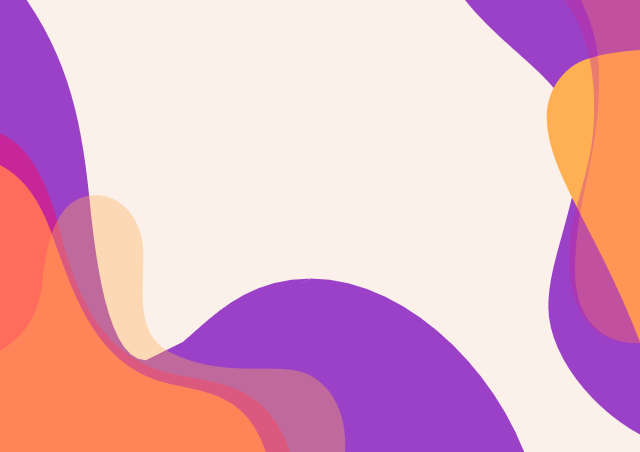
This background is drawn by a WebGL 1 fragment shader. Its source:

```glsl
precision highp float;
// Flat, wavy blobs in purple, coral and amber around a cream centre.
// Each blob is a closed path of cubic curves turned into a signed distance;
// the layers are then painted back to front, some of them see-through.

uniform vec2 u_resolution;

const vec2 GRID = vec2(768.0, 542.0); // layout units of the canvas, y down
const float MARGIN = 20.0;            // closing lines run this far outside
const int STEPS = 14;                 // chords per curve

const vec3 CREAM = vec3(0.984, 0.941, 0.918);
const vec3 PURPLE = vec3(0.608, 0.255, 0.780);
const vec3 MAGENTA = vec3(0.780, 0.150, 0.595);
const vec3 CORAL = vec3(1.0, 0.424, 0.360);
const vec3 AMBER = vec3(1.0, 0.690, 0.325);
const float VEIL = 0.36;              // opacity of see-through layers

struct Path { vec2 pen; float dist2; float side; };

Path moveTo(vec2 start) { return Path(start, 1e9, 1.0); }

// Straight edge: keeps the nearest distance, flips the side at each crossing.
void lineTo(inout Path path, vec2 p, vec2 end) {
  vec2 a = path.pen, e = end - a, w = p - a;
  vec2 gap = w - e * clamp(dot(w, e) / max(dot(e, e), 1e-6), 0.0, 1.0);
  path.dist2 = min(path.dist2, dot(gap, gap));
  bool above = a.y > p.y;
  if (above != (end.y > p.y) && w.x < e.x * w.y / e.y) path.side = -path.side;
  path.pen = end;
}

// Cubic Bezier edge made of short chords.
void curveTo(inout Path path, vec2 p, vec2 c1, vec2 c2, vec2 end) {
  vec2 start = path.pen;
  for (int i = 1; i <= STEPS; i++) {
    float t = float(i) / float(STEPS), s = 1.0 - t;
    lineTo(path, p, s * s * s * start + 3.0 * s * t * (s * c1 + t * c2) + t * t * t * end);
  }
}

// Closes the path through two outside corners; negative inside.
float closePath(Path path, vec2 p, vec2 cornerA, vec2 cornerB, vec2 start) {
  lineTo(path, p, cornerA);
  lineTo(path, p, cornerB);
  lineTo(path, p, start);
  return path.side * sqrt(path.dist2);
}

// Wave of three curves, closed beyond the left or right side.
float wave(vec2 p, vec2 a, vec2 a1, vec2 a2, vec2 b, vec2 b1, vec2 b2,
           vec2 c, vec2 c1, vec2 c2, vec2 d, vec2 cornerA, vec2 cornerB) {
  Path path = moveTo(a);
  curveTo(path, p, a1, a2, b);
  curveTo(path, p, b1, b2, c);
  curveTo(path, p, c1, c2, d);
  return closePath(path, p, cornerA, cornerB, a);
}

// Lobed blob rising from the lower left.
float lobes(vec2 p, vec2 cornerA, vec2 cornerB) {
  vec2 start = vec2(0.0, 421.0);
  Path path = moveTo(start);
  curveTo(path, p, vec2(25, 405), vec2(43, 385), vec2(49, 350));
  curveTo(path, p, vec2(54, 315), vec2(58, 234), vec2(115, 234));
  curveTo(path, p, vec2(145, 234), vec2(172, 262), vec2(172, 305));
  curveTo(path, p, vec2(172, 355), vec2(163, 400), vec2(203, 422));
  curveTo(path, p, vec2(268, 455), vec2(330, 434), vec2(365, 447));
  curveTo(path, p, vec2(400, 460), vec2(417, 500), vec2(414, 542));
  return closePath(path, p, cornerA, cornerB, start);
}

// Purple ribbon down the right side, pinched in the middle.
float ribbon(vec2 p, vec2 cornerA, vec2 cornerB) {
  vec2 start = vec2(558.0, 0.0);
  Path path = moveTo(start);
  curveTo(path, p, vec2(592, 43), vec2(638, 74), vec2(664, 105));
  curveTo(path, p, vec2(700, 150), vec2(698, 190), vec2(686, 238));
  curveTo(path, p, vec2(672, 295), vec2(658, 330), vec2(658, 368));
  curveTo(path, p, vec2(658, 425), vec2(710, 490), vec2(768, 521));
  return closePath(path, p, cornerA, cornerB, start);
}

float cover(float dist, float pixel) { return clamp(0.5 - dist / pixel, 0.0, 1.0); }

void main() {
  vec2 uv = gl_FragCoord.xy / u_resolution;
  vec2 p = vec2(uv.x, 1.0 - uv.y) * GRID;
  float pixel = GRID.y / u_resolution.y;
  vec2 topLeft = vec2(-MARGIN), lowRight = GRID + MARGIN;
  vec2 lowLeft = vec2(topLeft.x, lowRight.y), topRight = vec2(lowRight.x, topLeft.y);

  // Left side: purple hill, magenta and coral waves, amber veil
  float hill = wave(p, vec2(32, 0), vec2(84, 76), vec2(98, 150), vec2(107, 235),
    vec2(114, 305), vec2(128, 432), vec2(175, 432),
    vec2(225, 432), vec2(260, 334), vec2(373, 334) , lowLeft, topLeft);
  float slope = wave(p, vec2(373, 334), vec2(478, 334), vec2(585, 430), vec2(629, 542),
    vec2(629, 549), vec2(629, 555), vec2(629, 562),
    vec2(430, 562), vec2(200, 562), lowLeft, lowLeft, vec2(175, 432));
  float rim = wave(p, vec2(0, 160), vec2(35, 174), vec2(58, 220), vec2(72, 277),
    vec2(90, 350), vec2(118, 415), vec2(182, 441),
    vec2(240, 463), vec2(316, 445), vec2(348, 542), lowLeft, vec2(-MARGIN, 152));
  float swell = wave(p, vec2(0, 198), vec2(28, 212), vec2(48, 240), vec2(63, 283),
    vec2(86, 345), vec2(110, 428), vec2(185, 455),
    vec2(235, 472), vec2(292, 462), vec2(319, 542), lowLeft, vec2(-MARGIN, 188));
  vec3 color = mix(CREAM, PURPLE, cover(min(hill, slope), pixel));
  color = mix(color, MAGENTA, cover(rim, pixel));
  color = mix(color, CORAL, cover(swell, pixel));
  color = mix(color, AMBER, VEIL * cover(lobes(p, lowLeft, vec2(-MARGIN, 430)), pixel));

  // Right side: purple ribbon, amber drop, magenta-rimmed coral veil
  float drop = wave(p, vec2(768, 60), vec2(738, 62), vec2(719, 66), vec2(707, 70),
    vec2(680, 77), vec2(656, 105), vec2(656, 140),
    vec2(656, 206), vec2(716, 275), vec2(768, 410), vec2(788, 460), vec2(788, 59));
  float veilRim = wave(p, vec2(677, 0), vec2(705, 35), vec2(713, 85), vec2(713, 130),
    vec2(713, 210), vec2(683, 245), vec2(683, 310),
    vec2(683, 360), vec2(700, 412), vec2(768, 412), vec2(788, 412), topRight);
  float veil = wave(p, vec2(697, 0), vec2(712, 30), vec2(719, 60), vec2(719, 95),
    vec2(719, 190), vec2(690, 240), vec2(690, 325),
    vec2(690, 370), vec2(710, 412), vec2(768, 412), vec2(788, 412), topRight);
  color = mix(color, PURPLE, cover(ribbon(p, lowRight, topRight), pixel));
  color = mix(color, AMBER, cover(drop, pixel));
  vec3 veilColor = mix(MAGENTA, CORAL, cover(veil, pixel));
  color = mix(color, veilColor, (VEIL + 0.02) * cover(min(veilRim, veil), pixel));
  gl_FragColor = vec4(color, 1.0);
}
```
